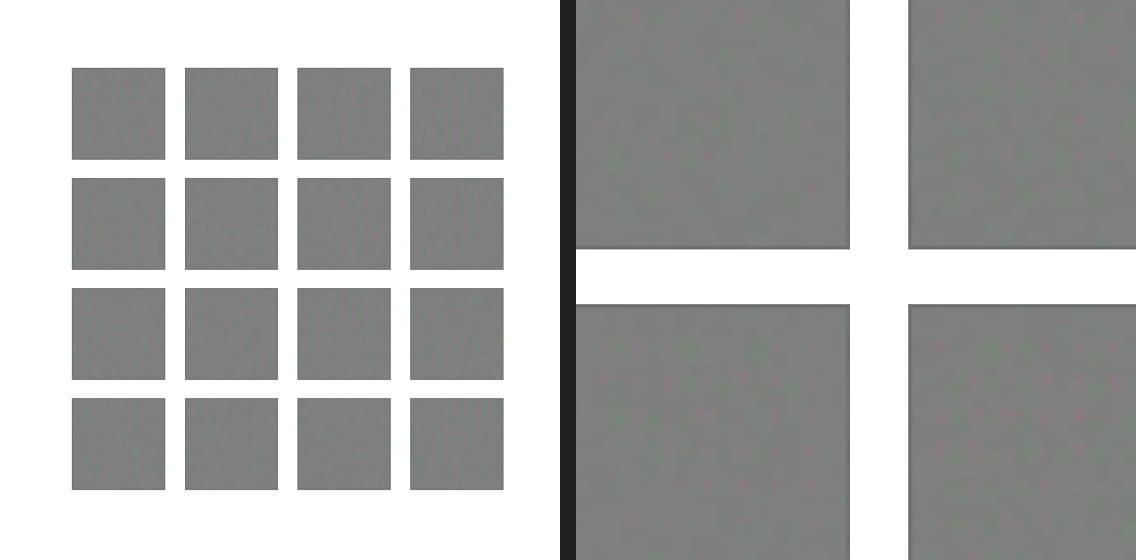
Left: the whole. Right: its middle third, enlarged.
This pattern is drawn by a Shadertoy shader. Its source:

```glsl
// Four by four grid of grey tiles on white, each with a faint woven speckle of pink and green.
#define TILES 4.0
#define ORIGIN vec2(0.1283, 0.1212)
#define PITCH vec2(0.2014, 0.1966)
#define TILE_SIZE vec2(0.1667, 0.1640)
#define SPECKLE_PITCH 0.0208
#define SPECKLE_SHIFT vec2(0.9, 0.2)
#define GREY vec3(0.492, 0.499, 0.490)
#define PINK_TINT vec3(0.050, -0.022, 0.022)
#define GREEN_TINT vec3(-0.022, 0.020, -0.020)
#define RIM_WIDTH 0.0016
#define RIM_SHADE 0.09
#define GRAIN 0.022

float hash(vec2 p) {
    vec3 q = fract(vec3(p.xyx) * 0.1031);
    q += dot(q, q.yzx + 33.33);
    return fract((q.x + q.y) * q.z);
}

float valueNoise(vec2 p) {
    vec2 i = floor(p), f = fract(p);
    f = f * f * (3.0 - 2.0 * f);
    return mix(mix(hash(i), hash(i + vec2(1, 0)), f.x),
               mix(hash(i + vec2(0, 1)), hash(i + vec2(1, 1)), f.x), f.y);
}

float boxDistance(vec2 p, vec2 halfSize) {
    vec2 d = abs(p) - halfSize;
    return length(max(d, 0.0)) + min(max(d.x, d.y), 0.0);
}

// Soft dots on a unit lattice, each with its own strength
float speckle(vec2 g, float seed, float sharpness) {
    vec2 cell = floor(g);
    vec2 f = g - cell - 0.5;
    return exp(-sharpness * dot(f, f)) * mix(0.25, 1.0, hash(cell + seed));
}

vec3 tileColor(vec2 local, vec2 id, float inset) {
    float seed = 17.0 + 31.0 * id.x + 57.0 * id.y;
    float strength = mix(0.55, 1.1, hash(id + 5.0)) * smoothstep(0.004, 0.026, inset);
    vec2 g = local / SPECKLE_PITCH - SPECKLE_SHIFT;

    // Pink dots with green ones set between them
    vec3 color = GREY;
    color += PINK_TINT * strength * speckle(g + 0.5, seed, 22.0);
    color += GREEN_TINT * strength * speckle(g + vec2(0.0, 0.35), seed + 9.0, 14.0);

    // Fine colour grain
    vec2 n = local / SPECKLE_PITCH * 2.5 + seed;
    float tint = valueNoise(n) - 0.5;
    color += GRAIN * tint * vec3(0.8, -0.6, 0.5);
    color += 0.6 * GRAIN * (valueNoise(n + 40.0) - 0.5);

    // Darker rim
    return color - RIM_SHADE * (1.0 - smoothstep(0.0, 2.0 * RIM_WIDTH, inset));
}

void mainImage(out vec4 fragColor, in vec2 fragCoord) {
    vec2 uv = fragCoord / iResolution.xy;
    vec2 p = vec2(uv.x, 1.0 - uv.y) - ORIGIN;
    float pixel = 1.0 / iResolution.y;

    // Nearest tile and position from its upper left corner
    vec2 id = clamp(floor(p / PITCH), 0.0, TILES - 1.0);
    vec2 local = p - id * PITCH;
    float d = boxDistance(local - 0.5 * TILE_SIZE, 0.5 * TILE_SIZE);

    float cover = 1.0 - smoothstep(-0.75 * pixel, 0.75 * pixel, d);
    vec3 color = mix(vec3(1.0), tileColor(local, id, max(-d, 0.0)), cover);
    fragColor = vec4(color, 1.0);
}
```
